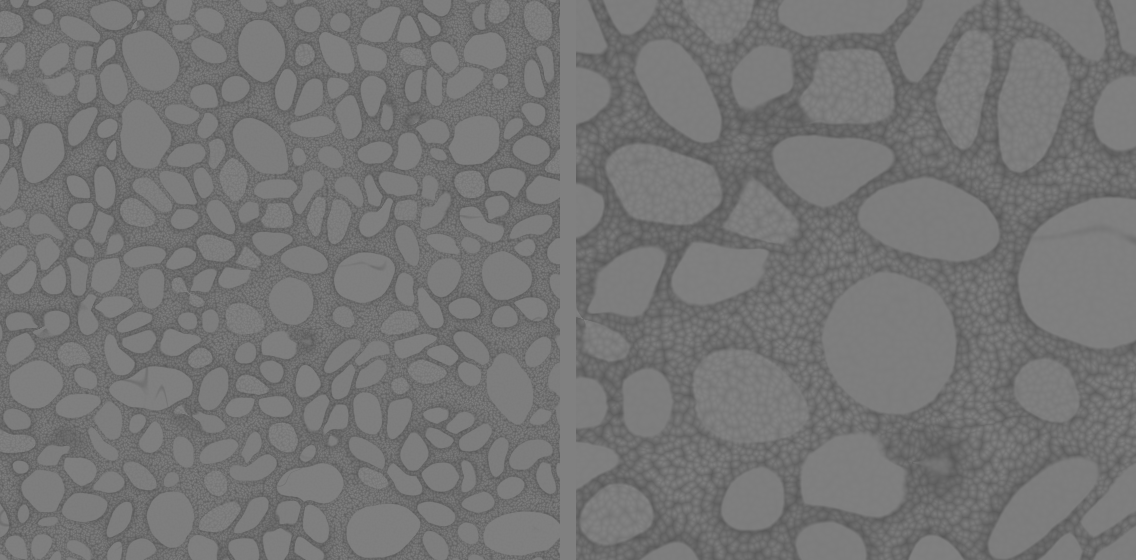
Left: the whole. Right: its middle third, enlarged.
Give the GLSL for this texture map, as a Shadertoy shader.

```glsl
const float BOULDER_CELL = 0.2;
const float STONE_CELL = 0.058;
const vec3 STONE_GRAY = vec3(0.493);
const vec3 MATRIX_GRAY = vec3(0.449);
const vec3 SHADOW_GRAY = vec3(0.368);

vec2 hash2(vec2 p) {
    vec3 q = fract(p.xyx * vec3(0.1031, 0.1030, 0.0973));
    q += dot(q, q.yzx + 33.33);
    return fract((q.xx + q.yz) * q.zy);
}

mat2 rotation(float a) {
    return mat2(cos(a), sin(a), -sin(a), cos(a));
}

// Layered sines, roughly -1 to 1
float waves(vec2 p) {
    float sum = 0.0, amp = 0.6;
    for (int i = 0; i < 4; i++) {
        p = rotation(1.1) * p + 0.7 * sin(p.yx * 0.8);
        sum += amp * sin(p.x) * cos(p.y);
        p *= 1.7;
        amp *= 0.6;
    }
    return sum;
}

// Cellular noise: distance to the closest scattered point
float cellular(vec2 p) {
    vec2 cell = floor(p);
    float d = 2.0;
    for (int y = -1; y <= 1; y++)
    for (int x = -1; x <= 1; x++) {
        vec2 c = cell + vec2(x, y);
        d = min(d, length(c + hash2(c) - p));
    }
    return d;
}

// Approximate distance to a tapered ellipse
float pebble(vec2 p, vec2 radii, float angle, float taper) {
    p = rotation(angle) * p;
    p.y /= 1.0 + taper * clamp(p.x / radii.x, -1.0, 1.0);
    float k = length(p / radii);
    return k * (k - 1.0) / max(length(p / (radii * radii)), 0.001);
}

// Keeps closest distance, second distance and id of the closest
vec3 keepNearest(vec3 n, float d, float id) {
    return d < n.x ? vec3(d, n.x, id) : vec3(n.x, min(n.y, d), n.z);
}

// Sparse large pebbles
vec3 boulders(vec2 p) {
    vec3 near = vec3(1.0, 1.0, 0.0);
    vec2 cell = floor(p / BOULDER_CELL);
    for (int y = -1; y <= 1; y++)
    for (int x = -1; x <= 1; x++) {
        vec2 c = cell + vec2(x, y);
        vec2 kind = hash2(c + 71.0);
        if (kind.x > 0.72) continue;
        vec2 shape = hash2(c + 137.0);
        vec2 center = (c + 0.5 + 0.6 * (hash2(c + 19.0) - 0.5)) * BOULDER_CELL;
        float minor = mix(0.036, 0.047, shape.x);
        vec2 radii = vec2(minor * mix(1.1, 1.95, shape.y * shape.y), minor);
        float d = pebble(p - center, radii, kind.y * 3.14, 0.5 * (shape.x - 0.5));
        near = keepNearest(near, d, kind.y);
    }
    return near;
}

// Small pebbles fill the room that the large ones leave
vec3 pebbles(vec2 p) {
    vec3 near = boulders(p);
    vec2 cell = floor(p / STONE_CELL);
    for (int y = -2; y <= 2; y++)
    for (int x = -2; x <= 2; x++) {
        vec2 c = cell + vec2(x, y);
        vec2 center = (c + 0.5 + 0.7 * (hash2(c + 43.0) - 0.5)) * STONE_CELL;
        if (length(p - center) > 0.066) continue;
        float room = boulders(center).x;
        if (room < 0.012) continue;
        vec2 shape = hash2(c + 211.0);
        vec2 kind = hash2(c + 307.0);
        float minor = min(mix(0.017, 0.028, shape.x), room - 0.003);
        float major = min(minor * mix(1.1, 2.3, shape.y), 0.045);
        float d = pebble(p - center, vec2(major, minor), kind.x * 3.14, 0.5 * (kind.y - 0.5));
        near = keepNearest(near, d, kind.y);
    }
    return near;
}

float smoothMax(float a, float b, float k) {
    float h = max(k - abs(a - b), 0.0) / k;
    return max(a, b) + 0.25 * h * h * k;
}

void mainImage(out vec4 fragColor, in vec2 fragCoord) {
    vec2 p = fragCoord / iResolution.y;
    vec2 wobble = vec2(waves(p * 45.0), waves(p * 45.0 + 9.0));
    vec3 near = pebbles(p + 0.002 * wobble);

    // Rounded outline with a gap between neighbours
    float edge = smoothMax(near.x, 0.0042 - 0.5 * (near.y - near.x), 0.008);
    float soft = max(0.0012, 0.8 / iResolution.y);
    float matrixMask = smoothstep(-soft, soft, edge);

    // Grainy matrix, darker beside the pebbles
    float grain = 0.45 - cellular(p * 240.0 + 0.8 * wobble);
    float patches = smoothstep(-0.6, 0.5, waves(p * 17.0 + 4.0));
    float halo = exp(-max(edge, 0.0) / 0.007) * mix(0.35, 1.0, patches);
    vec3 matrixColor = mix(MATRIX_GRAY, SHADOW_GRAY, halo);
    matrixColor += grain * mix(0.13, 0.06, halo);

    // Smooth pebbles, a few dusty or cracked
    float dusty = 1.0 - smoothstep(0.08, 0.16, near.z);
    float cracked = step(0.86, near.z) * smoothstep(0.5, 1.0, patches);
    float crack = 1.0 - smoothstep(0.0, 0.05, abs(waves(p * 16.0 + 2.0)));
    vec3 stoneColor = STONE_GRAY + 0.012 * (near.z - 0.5);
    stoneColor += grain * mix(0.012, 0.06, dusty) - 0.06 * crack * cracked;

    fragColor = vec4(mix(stoneColor, matrixColor, matrixMask), 1.0);
}
```
